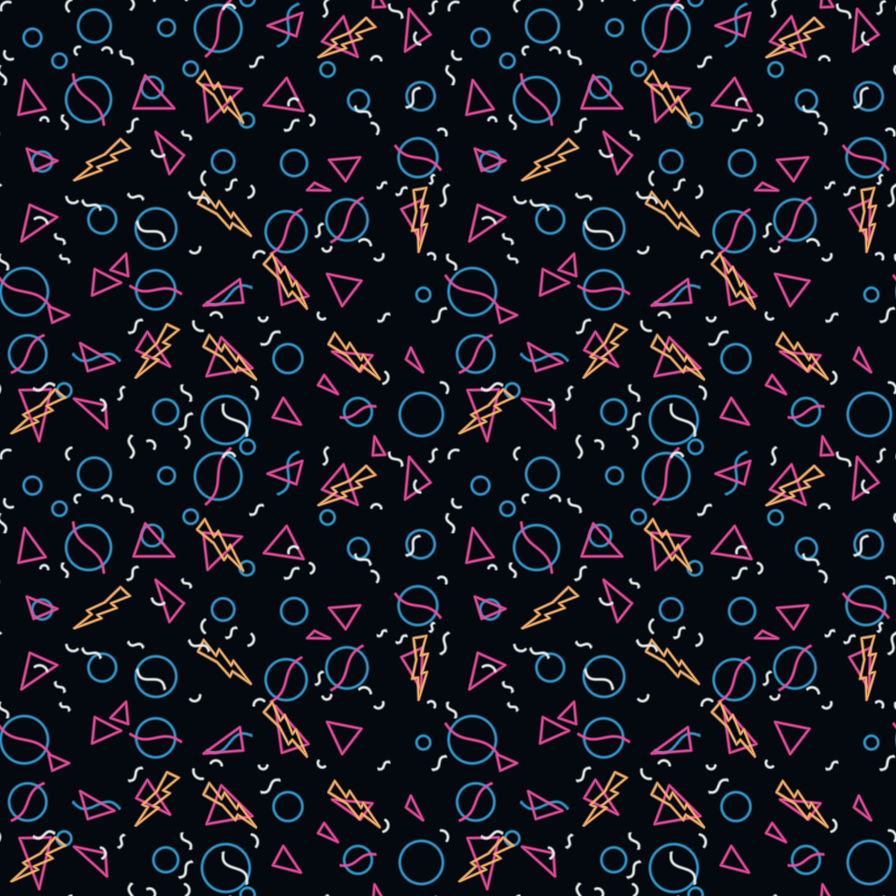
This pattern is drawn by a Shadertoy shader. Its source:

```glsl
// Seamless retro confetti: thin outlined circles, triangles, lightning bolts and
// squiggles on near-black. A wrapped, jittered grid places one motif per cell and
// small sprinkles near the cell corners; each ink keeps its nearest line distance.

const float TAU = 6.28318;
const float CELLS = 7.0;        // cells per repeat
const float REPEATS = 2.0;      // repeats per canvas side
const float HALF_LINE = 0.021;  // half stroke width, in cells
const float SOFTNESS = 0.021;   // stroke edge blur, in cells

const vec3 NIGHT  = vec3(0.010, 0.035, 0.054);
const vec3 BLUE   = vec3(0.20, 0.60, 0.80);
const vec3 PINK   = vec3(0.92, 0.30, 0.62);
const vec3 ORANGE = vec3(0.98, 0.70, 0.42);
const vec3 WHITE  = vec3(0.90, 0.93, 0.93);

// Random value in 0..1 for a wrapped cell and a seed
float rand(vec2 cell, int seed) {
    uvec2 c = uvec2(mod(cell, CELLS));
    uint n = c.x * 1597u + c.y * 51749u + uint(seed) * 7919u + 977u;
    n = (n ^ (n >> 15)) * 0x2c1b3c6du;
    n = (n ^ (n >> 12)) * 0x297a2d39u;
    n ^= n >> 15;
    return float(n >> 8) / 16777216.0;
}

vec2 jitter(vec2 cell, int seed) {
    return vec2(rand(cell, seed), rand(cell, seed + 1)) - 0.5;
}

vec2 rotate(vec2 p, float angle) {
    float c = cos(angle), s = sin(angle);
    return vec2(c * p.x - s * p.y, s * p.x + c * p.y);
}

// Distances to the strokes
float segment(vec2 p, vec2 a, vec2 b) {
    vec2 pa = p - a, ba = b - a;
    return length(pa - ba * clamp(dot(pa, ba) / dot(ba, ba), 0.0, 1.0));
}

float ring(vec2 p, float radius) {
    return abs(length(p) - radius);
}

float arc(vec2 p, float radius, float halfAngle) {
    vec2 tip = vec2(sin(halfAngle), cos(halfAngle));
    p.x = abs(p.x);
    return tip.y * p.x > tip.x * p.y ? length(p - tip * radius) : ring(p, radius);
}

float wave(vec2 p, float halfLength, float height) {
    float k = 0.44 * TAU / halfLength;
    float x = clamp(p.x, -halfLength, halfLength);
    float slope = height * k * cos(k * x);
    float dy = (p.y - height * sin(k * x)) / sqrt(1.0 + slope * slope);
    return length(vec2(p.x - x, dy));
}

float triangle(vec2 p, vec2 cell, int seed, float size) {
    vec2 corner[3];
    float squash = mix(0.45, 1.0, rand(cell, seed));
    p = rotate(p, TAU * rand(cell, seed + 1));
    for (int i = 0; i < 3; i++) {
        float a = TAU / 3.0 * float(i) + 0.9 * (rand(cell, seed + 2 + i) - 0.5);
        corner[i] = size * vec2(cos(a), squash * sin(a));
    }
    return min(segment(p, corner[0], corner[1]),
           min(segment(p, corner[1], corner[2]), segment(p, corner[2], corner[0])));
}

float bolt(vec2 p, float angle) {
    const vec2 outline[10] = vec2[10](
        vec2(-0.10, 0.46), vec2(0.10, 0.46), vec2(0.03, 0.18), vec2(0.14, 0.18), vec2(0.06, -0.10),
        vec2(0.14, -0.10), vec2(0.03, -0.50), vec2(0.0, -0.16), vec2(-0.09, -0.16), vec2(-0.04, 0.12));
    p = rotate(p, angle);
    p.x -= 0.22 * p.y;
    float d = 1e3;
    for (int i = 0; i < 10; i++) d = min(d, segment(p, outline[i], outline[(i + 1) % 10]));
    return d;
}

float squiggle(vec2 p, vec2 cell, int seed) {
    float size = rand(cell, seed);
    p = rotate(p, TAU * rand(cell, seed + 1));
    if (rand(cell, seed + 2) < 0.5) return wave(p, mix(0.06, 0.17, size), mix(0.02, 0.05, size));
    float radius = mix(0.06, 0.13, size);
    return arc(p + vec2(0.0, 0.5 * radius), radius, mix(1.4, 0.9, size));
}

// Main motif of a cell; distances for blue, pink, orange, white
vec4 motif(vec2 p, vec2 cell) {
    vec4 d = vec4(1e3);
    int kind = int(mod(3.0 * cell.x + cell.y, CELLS));
    if (rand(cell, 1) < 0.25) kind = int(CELLS * rand(cell, 2));
    float pick = rand(cell, 3), size = rand(cell, 4);
    float angle = 2.4 * (rand(cell, 5) - 0.5);
    float radius = mix(0.18, 0.38, size);
    vec2 shift = 0.3 * jitter(cell, 6);

    if (kind == 0) d.z = bolt(p, angle);
    if (kind == 1 || kind == 2 || (kind == 0 && pick > 0.75)) d.x = ring(p, kind == 0 ? 0.37 : radius);
    if (kind == 1) d.y = wave(rotate(p, angle), 1.3 * radius, 0.2 * radius);
    if (kind == 2 && pick < 0.7) d.w = wave(rotate(p + shift, angle), 0.8 * radius, 0.25 * radius);
    if (kind == 3 || kind == 4 || (kind == 0 && pick > 0.4 && pick < 0.75))
        d.y = triangle(p, cell, 10, mix(0.32, 0.46, size));
    if (kind == 3) d.w = squiggle(p + shift, cell, 20);
    if (kind == 4) d.x = pick < 0.6 ? ring(p + shift, mix(0.13, 0.25, size)) : wave(rotate(p, angle), 0.36, 0.1);
    if (kind == 5) d.y = triangle(p, cell, 10, mix(0.2, 0.38, size));
    if (kind == 6) d.x = ring(p, mix(0.1, 0.25, size));
    return d;
}

// Small pieces around a cell corner
vec4 sprinkle(vec2 p, vec2 cell) {
    vec4 d = vec4(1e3);
    float pick = rand(cell, 30);
    if (pick < 0.10) d.x = ring(p, 0.11);
    else if (pick < 0.22) d.y = triangle(p, cell, 31, 0.2);
    else d.w = squiggle(p, cell, 40);
    if (rand(cell, 45) < 0.4)
        d.w = min(d.w, squiggle(p - rotate(vec2(0.32, 0.0), TAU * rand(cell, 46)), cell, 50));
    return d;
}

void mainImage(out vec4 fragColor, in vec2 fragCoord) {
    float across = CELLS * REPEATS;
    vec2 p = fragCoord / iResolution.xy * across;
    vec4 d = vec4(1e3);
    for (int y = -1; y <= 1; y++)
    for (int x = -1; x <= 1; x++) {
        vec2 cell = floor(p) + vec2(x, y);
        vec2 q = p - cell;
        d = min(d, motif(q - 0.5 - 0.26 * jitter(cell, 60), cell));
        d = min(d, sprinkle(q - 0.3 * jitter(cell, 62), cell));
    }
    // Ink the strokes in layers
    float blur = max(SOFTNESS, 0.7 * across / iResolution.y);
    vec4 ink = 1.0 - smoothstep(HALF_LINE - blur, HALF_LINE + blur, d);
    vec3 color = mix(NIGHT, BLUE, ink.x);
    color = mix(color, PINK, ink.y);
    color = mix(color, ORANGE, ink.z);
    color = mix(color, WHITE, ink.w);
    fragColor = vec4(color, 1.0);
}
```
